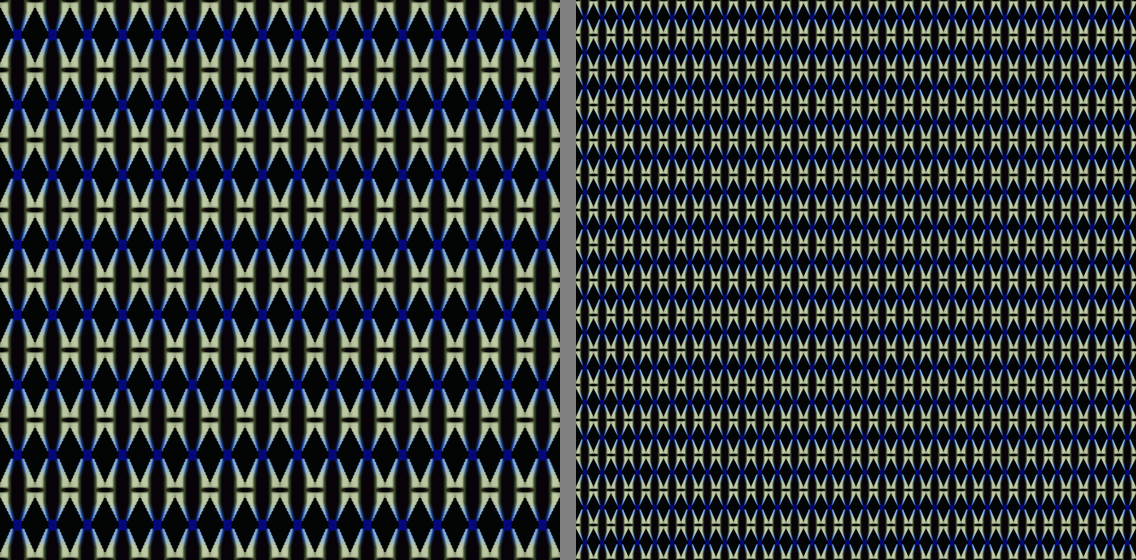
Left, the tile; right, the same tile 2 across and 2 down.
Reproduce this pattern procedurally as a WebGL 2 fragment shader.

```glsl
#version 300 es
precision highp float;
// Dark lattice of pale stepped strands crossing at barred knots and blue nodes, 16 by 8 repeats.
uniform vec2 u_resolution;
out vec4 outColor;

const vec2 REPEATS = vec2(16.0, 8.0);
const vec2 CELL = vec2(48.0, 96.0);   // local units per repeat

const vec3 DARK_GAP = vec3(0.01, 0.02, 0.02);
const vec3 DARK_COLUMN = vec3(0.03, 0.01, 0.03);
const vec3 CREAM = vec3(0.74, 0.78, 0.64);
const vec3 ICE = vec3(0.52, 0.68, 0.82);
const vec3 OLIVE = vec3(0.25, 0.31, 0.19);
const vec3 BLUE = vec3(0.07, 0.24, 0.62);
const vec3 NODE_BLUE = vec3(0.02, 0.03, 0.50);
const vec3 BROWN = vec3(0.13, 0.08, 0.05);

float hash(vec2 p) {
    p = fract(p * vec2(0.1031, 0.1137));
    p += dot(p, p.yx + 33.3);
    return fract((p.x + p.y) * p.x * 17.0);
}

// Soft band: 1 between lo and hi, fading over the given widths.
float band(float x, float lo, float hi, float fadeIn, float fadeOut) {
    return smoothstep(lo - fadeIn, lo + fadeIn, x)
         * (1.0 - smoothstep(hi - fadeOut, hi + fadeOut, x));
}

// Ramp with rounded stairs of the given height.
float stairs(float y, float stepSize) {
    float k = y / stepSize;
    return (floor(k) + smoothstep(0.25, 0.75, fract(k))) * stepSize;
}

// q: folded offset from the knot, side: 1 above the knot, 0 below it.
vec3 strand(vec3 base, vec2 q, float side) {
    float climb = mix(q.y, stairs(q.y, 4.5), 0.75) - 9.5;
    float inner = climb * mix(0.51, 0.44, side);
    float coreEnd = 11.3 + 0.24 * max(q.y - 17.0, 0.0);
    float outer = 14.6 + 0.22 * max(q.y - 18.0, 0.0);
    float ends = 1.0 - smoothstep(41.0, 44.5, q.y);
    float cool = smoothstep(15.0, 34.0, q.y);

    float halo = band(q.x, inner, outer, 1.2, 2.4) * ends;
    float core = band(q.x, inner + 0.6, coreEnd, 1.2, 2.0) * ends;
    core *= smoothstep(1.0, 6.0, q.y);
    core *= 1.0 - 0.25 * band(q.y, 4.0, 11.0, 2.0, 3.0) * smoothstep(6.0, 0.0, q.x);

    vec3 color = mix(base, mix(OLIVE, BLUE, cool), halo);
    return mix(color, mix(CREAM, ICE, cool * 0.8), core);
}

// Dark slot through the middle of each knot, with brown tips.
vec3 knotBar(vec3 color, vec2 q) {
    float slot = 1.0 - smoothstep(0.7, 1.25, length(q / vec2(12.0, 3.3)));
    vec3 slotColor = mix(DARK_GAP, BROWN, smoothstep(3.0, 10.0, q.x));
    return mix(color, slotColor, slot);
}

// Blue block where neighbouring strands meet.
vec3 node(vec3 color, vec2 q) {
    vec2 d = abs(q - 0.5 * CELL);
    float block = (1.0 - smoothstep(4.0, 7.0, d.x)) * (1.0 - smoothstep(5.5, 9.5, d.y));
    float center = 1.0 - 0.25 * smoothstep(3.0, 0.0, length(d));
    return mix(color, NODE_BLUE * center, block);
}

void main() {
    vec2 grid = gl_FragCoord.xy / u_resolution * REPEATS + 0.5;
    vec2 id = mod(floor(grid), REPEATS);
    vec2 p = (fract(grid) - 0.5) * CELL;
    vec2 q = abs(p);

    // Background: diamond gaps and the faintly tinted columns between them
    float column = smoothstep(15.0, 18.0, q.x) * (1.0 - smoothstep(34.0, 42.0, q.y));
    vec3 color = mix(DARK_GAP, DARK_COLUMN, column);

    // Lattice
    color = strand(color, q, step(0.0, p.y));
    color = knotBar(color, q);
    color = node(color, q);

    // Slight brightness change between repeats
    color *= 0.98 + 0.04 * hash(id + 1.0);
    outColor = vec4(color, 1.0);
}
```
